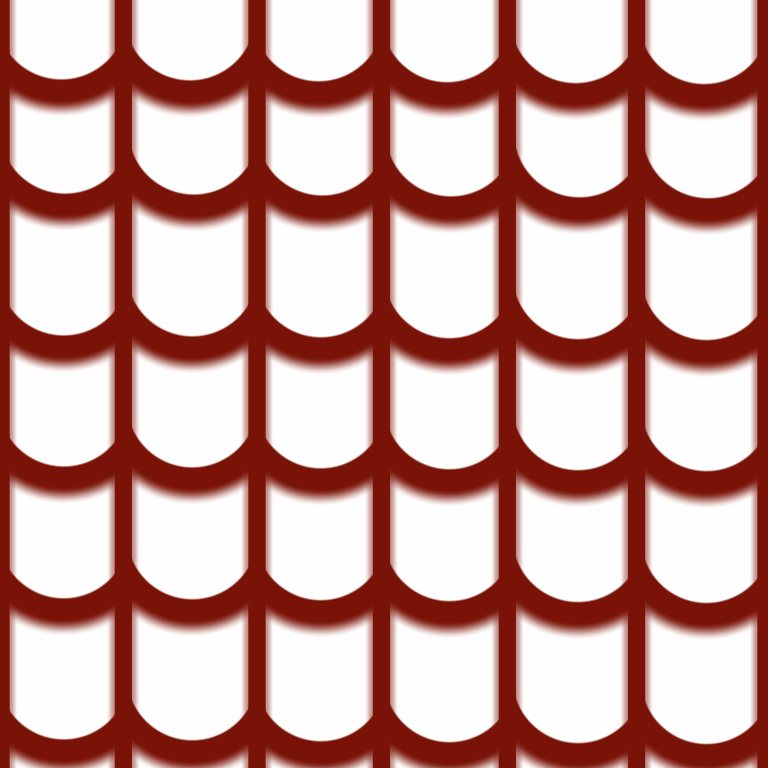
A WebGL 2 fragment shader for this pattern:

```glsl
#version 300 es
precision highp float;
// Six by six pale roof tiles with round lower ends on dark red joints.
// Upright bars split the columns; in each column, circular bands close the
// tiles, crisp above and fading below. Small nudges keep the rows uneven.

#define COUNT 6
#define BAR_HALF_WIDTH 0.0118
#define BAR_GLOW_WIDTH 0.0105
#define BAR_GLOW_STRENGTH 0.45
#define ARC_RADIUS 0.086
#define ARC_SPACING 0.1674
#define FIRST_ARC vec2(0.083, 0.0365)
#define ROW_DROP 0.0012
#define BAND_SOLID 0.026
#define BAND_FADE 0.023
#define TILE_COLOR vec3(1.0, 0.995, 0.995)
#define JOINT_COLOR vec3(0.478, 0.075, 0.027)

uniform vec2 u_resolution;
out vec4 fragColor;

// Sideways departure of each bar from even spacing.
const float BAR_NUDGE[7] = float[7](
    0.0013, -0.006, 0.0013, -0.0033, -0.006, -0.0045, -0.0026);

// Departure of each row from even spacing, bottom row first.
const vec2 ROW_NUDGE[6] = vec2[6](
    vec2(0.0, 0.0), vec2(0.0, 0.017), vec2(0.0, 0.022),
    vec2(0.0, 0.026), vec2(0.002, 0.044), vec2(-0.003, 0.026));

float barCenter(int i) {
    return float(i) / float(COUNT) + BAR_NUDGE[i];
}

// Solid core with a faint glow along both sides.
float barInk(float distanceToBar, float edge) {
    float outside = distanceToBar - BAR_HALF_WIDTH;
    float core = 1.0 - smoothstep(-edge, edge, outside);
    float glow = 1.0 - smoothstep(0.0, BAR_GLOW_WIDTH, outside);
    return max(core, BAR_GLOW_STRENGTH * glow);
}

// Lower half of a ring: sharp inner rim, soft outer rim.
float bandInk(vec2 p, vec2 apex, float edge) {
    vec2 fromCenter = p - apex - vec2(0.0, ARC_RADIUS);
    fromCenter.y = min(fromCenter.y, 0.0);
    float depth = length(fromCenter) - ARC_RADIUS;
    float inner = smoothstep(-1.6 * edge, 0.6 * edge, depth);
    float outer = 1.0 - smoothstep(BAND_SOLID, BAND_SOLID + BAND_FADE, depth);
    return inner * outer;
}

void main() {
    vec2 p = gl_FragCoord.xy / u_resolution;
    float edge = max(0.0015, 0.8 / min(u_resolution.x, u_resolution.y));

    // Nearest bar, and the column between bars.
    float nearestBar = 1.0;
    float column = -1.0;
    for (int i = 0; i <= COUNT; i++) {
        float offset = p.x - barCenter(i);
        nearestBar = min(nearestBar, abs(offset));
        column += step(0.0, offset);
    }
    column = clamp(column, 0.0, float(COUNT - 1));

    // Joints: bars joined with the bands of every row.
    float ink = barInk(nearestBar, edge);
    for (int row = 0; row < COUNT; row++) {
        vec2 apex = FIRST_ARC + ROW_NUDGE[row];
        apex += vec2(column * ARC_SPACING, float(row) / float(COUNT));
        apex.y -= column * ROW_DROP;
        float band = bandInk(p, apex, edge);
        ink = 1.0 - (1.0 - ink) * (1.0 - band);
    }

    fragColor = vec4(mix(TILE_COLOR, JOINT_COLOR, ink), 1.0);
}
```
